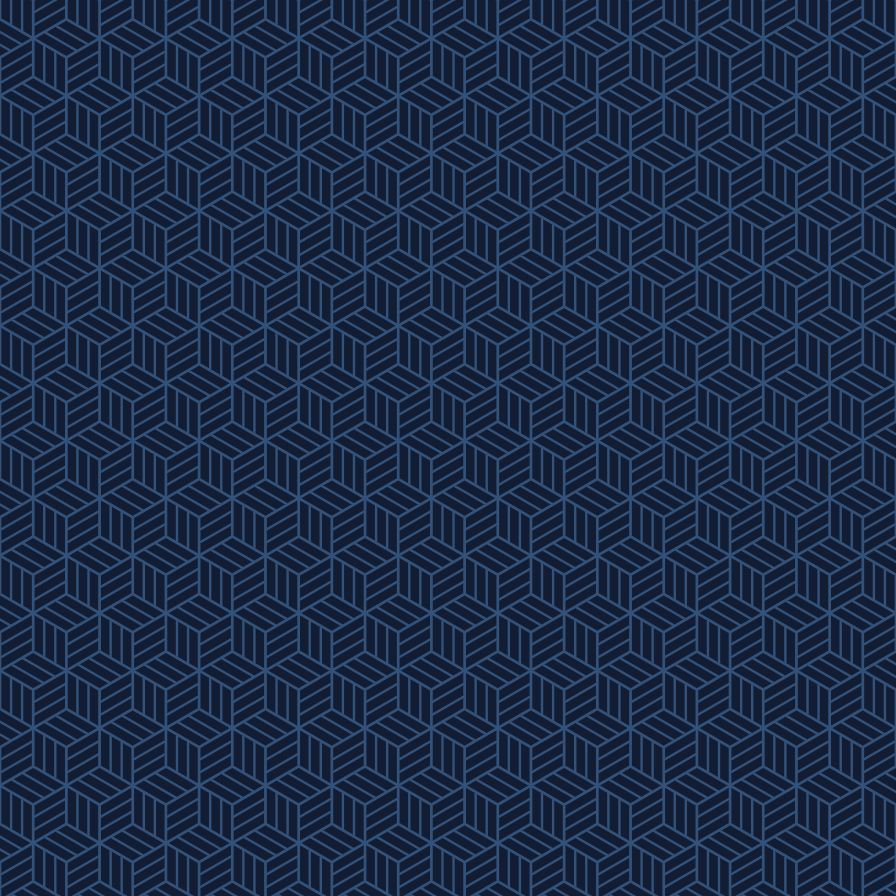
This pattern is drawn by a Shadertoy shader. Its source:

```glsl
// Tumbling-block rhombus tiling in navy, each cube face hatched in its own direction.

#define REPEATS 13.5                      // cubes across the canvas
#define BANDS 3.0                         // hatch bands per face
#define EDGE_WIDTH 0.082                  // in units of face width
#define HATCH_WIDTH 0.072
#define GROUND_COLOR vec3(0.070, 0.108, 0.200)
#define LINE_COLOR vec3(0.197, 0.322, 0.478)

const float SQRT3 = sqrt(3.0);

// Distance to the nearest integer line.
float gridDistance(float x) {
    return abs(fract(x + 0.5) - 0.5);
}

// Antialiased coverage of a line of the given width.
float lineCoverage(float dist, float width, float pixel) {
    return clamp((0.5 * width - dist) / pixel + 0.5, 0.0, 1.0);
}

// Finds the face under p: x runs across its hatching, y across its other edges.
vec2 faceCoordinates(vec2 p) {
    float u = 2.0 * p.x;                  // constant on vertical lines
    float v = SQRT3 * p.y - p.x;          // constant on falling lines
    float w = SQRT3 * p.y + p.x;          // constant on rising lines

    if (mod(floor(u) - floor(v) + 0.5, 3.0) < 1.0) return vec2(u, v);
    if (mod(floor(u) + floor(w) + 0.5, 3.0) > 2.0) return vec2(w, u);
    return vec2(v, w);
}

void mainImage(out vec4 fragColor, in vec2 fragCoord) {
    // Measure down from the top left, with a six-way corner as the origin.
    vec2 p = vec2(fragCoord.x, iResolution.y - fragCoord.y) / iResolution.y;
    p = p * REPEATS - vec2(0.5, 1.0 / SQRT3);
    float pixel = 2.0 * REPEATS / iResolution.y;

    // Face outlines and hatching.
    vec2 face = faceCoordinates(p);
    float edgeDist = min(gridDistance(face.x), gridDistance(face.y));
    float hatchDist = gridDistance(face.x * BANDS) / BANDS;
    float ink = max(lineCoverage(edgeDist, EDGE_WIDTH, pixel),
                    lineCoverage(hatchDist, HATCH_WIDTH, pixel));

    fragColor = vec4(mix(GROUND_COLOR, LINE_COLOR, ink), 1.0);
}
```
